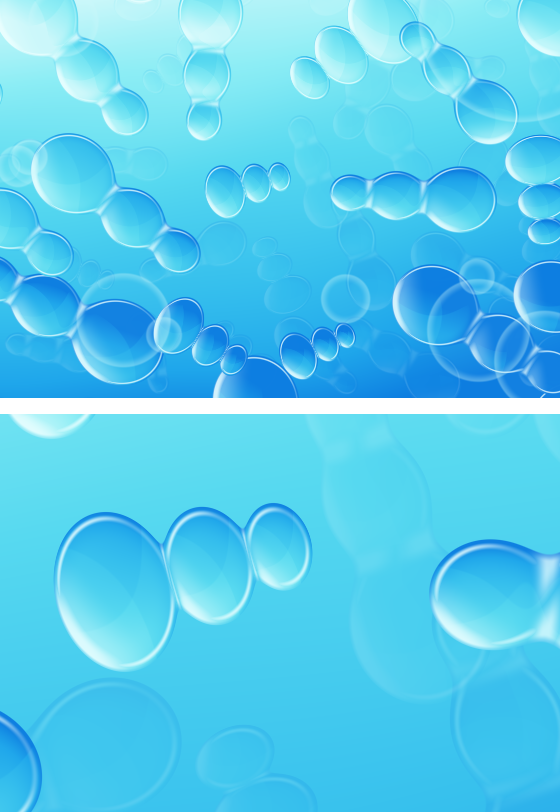
Top, the full canvas; bottom, a detail of the centre.
Reproduce this background procedurally as a WebGL 1 fragment shader.

```glsl
precision highp float;

uniform vec2 u_resolution;

const vec3 DEEP = vec3(0.05, 0.49, 0.88);
const vec3 BLUE = vec3(0.12, 0.65, 0.92);
const vec3 AZURE = vec3(0.21, 0.75, 0.93);
const vec3 AQUA = vec3(0.34, 0.85, 0.94);
const vec3 MINT = vec3(0.55, 0.93, 0.96);
const vec3 PALE = vec3(0.80, 0.97, 0.98);
const vec3 GLEAM = vec3(0.93, 1.0, 1.0);

const float CHAIN_CELL = 0.335;    // spacing of the main chains
const float GHOST_CELL = 0.23;     // spacing of the faint chains
const float GHOST_OPACITY = 0.16;
const float SIZE_MIN = 0.18;       // largest bead, relative to the cell
const float SIZE_MAX = 0.34;
const float BEAD_SHRINK = 0.74;
const float REFRACTION = 0.30;
const float RIM_WIDTH = 0.028;
const float LINE_WIDTH = 0.0035;
const float RING_COUNT = 10.0;
const float RING_WIDTH = 0.022;
const float RING_OPACITY = 0.34;

vec4 hash4(vec2 p) {
  vec4 k = vec4(dot(p, vec2(127.1, 311.7)), dot(p, vec2(269.5, 183.3)),
                dot(p, vec2(419.2, 371.9)), dot(p, vec2(97.3, 157.1)));
  return fract(sin(k) * 43758.5);
}

// Colour ramp from deep blue (0) to pale mint (1)
vec3 waterRamp(float t) {
  vec3 c = mix(DEEP, BLUE, clamp((t - 0.01) / 0.15, 0.0, 1.0));
  c = mix(c, AZURE, clamp((t - 0.16) / 0.18, 0.0, 1.0));
  c = mix(c, AQUA, clamp((t - 0.34) / 0.24, 0.0, 1.0));
  c = mix(c, MINT, clamp((t - 0.58) / 0.24, 0.0, 1.0));
  return mix(c, PALE, clamp((t - 0.82) / 0.2, 0.0, 1.0));
}

// Brightness of the water: lit from the upper left, with slow waves
float waterLight(vec2 p) {
  float x = p.x * u_resolution.y / u_resolution.x;
  float waves = sin(p.x * 5.0 + 2.0 * sin(p.y * 4.0)) * sin(p.y * 6.0 - p.x * 3.0);
  return 0.13 + 0.88 * p.y - 0.23 * x * x + 0.025 * waves;
}

// Three tapering beads joined by an exponential smooth union.
// Returns distance, bead-relative offset (yz) and closeness to a joint.
vec4 beadChain(vec2 q, float size, float stretch, float gap, float sharpness) {
  float total = 0.0, strongest = 0.0, radius = size;
  float along = -1.3 * size * stretch;
  vec2 offset = vec2(0.0);
  for (int i = 0; i < 3; i++) {
    vec2 local = (q - vec2(along, 0.0)) / (radius * vec2(stretch, 1.0));
    float w = exp(-sharpness * radius * (length(local) - 1.0));
    total += w;
    strongest = max(strongest, w);
    offset += w * local;
    along += radius * (1.0 + BEAD_SHRINK) * stretch * gap;
    radius *= BEAD_SHRINK;
  }
  total = max(total, 1e-30);
  return vec4(-log(total) / sharpness, offset / total, 1.0 - strongest / total);
}

// Glassy shading: inverted refraction, crescent light, joint glints, thin lines
vec3 shadeGlass(vec2 p, vec2 n, float dist, float joint, vec2 lightDir, float tint) {
  float edge = 1.0 - clamp(-dist / RIM_WIDTH, 0.0, 1.0);
  float facing = dot(n, lightDir);
  float across = dot(n, vec2(-lightDir.y, lightDir.x));
  float fold = smoothstep(-0.02, 0.02, across + 0.5 * facing * facing - 0.25);
  float crease = smoothstep(-0.02, 0.02, facing - 0.35 * across * across + 0.15);
  float light = waterLight(p - n * REFRACTION) + tint;
  light += 0.05 * fold + 0.05 * crease - 0.16 * edge * edge + 0.10 * facing;
  vec3 c = waterRamp(light);
  float crescent = smoothstep(0.45, 0.92, facing) * smoothstep(0.0, 0.7, edge);
  float sheen = 0.45 * smoothstep(0.15, 1.0, facing);
  float glint = smoothstep(0.15, 0.45, joint) * smoothstep(-0.1, 0.4, abs(facing));
  float line = smoothstep(LINE_WIDTH, 0.0, abs(dist + 1.6 * LINE_WIDTH));
  float arc = line * (0.25 + 0.55 * smoothstep(0.3, 0.9, abs(across)));
  float white = max(max(0.9 * crescent, sheen), max(0.75 * glint, arc));
  c = mix(c, GLEAM, white);
  float outline = smoothstep(-LINE_WIDTH, 0.0, dist);
  return mix(c, waterRamp(light - 0.2), 0.6 * outline);
}

// Scatter chains over a staggered, jittered grid
vec3 drawChains(vec3 color, vec2 p, float cell, float seed, float opacity) {
  float aa = 0.7 / u_resolution.y;
  for (int j = -1; j <= 1; j++) {
    float row = floor(p.y / cell) + float(j);
    float shift = 0.5 * mod(row, 2.0);
    for (int i = -1; i <= 1; i++) {
      vec2 id = vec2(floor(p.x / cell - shift) + float(i), row);
      vec4 place = hash4(id + seed);
      vec4 form = hash4(id + seed + 37.0);
      vec2 center = (id + vec2(shift, 0.0) + 0.5 + 0.3 * (place.xy - 0.5)) * cell;
      float angle = 6.2832 * place.z;
      vec2 axis = vec2(cos(angle), sin(angle));
      vec2 side = vec2(-axis.y, axis.x);
      vec2 q = p - center;
      float separate = step(0.5, form.x);
      float size = cell * mix(SIZE_MIN, SIZE_MAX, form.y);
      float stretch = mix(1.1, 0.74, separate);
      float gap = mix(1.0, 0.93, separate);
      float sharpness = mix(60.0, 230.0, separate);
      vec2 local = vec2(dot(q, axis), dot(q, side));
      vec4 chain = beadChain(local, size, stretch, gap, sharpness);
      vec2 n = axis * chain.y + side * chain.z;
      float lean = 3.9 + 2.0 * (form.z - 0.5);
      vec2 lightDir = vec2(cos(lean), sin(lean));
      float tint = mix(-0.20, 0.0, place.w);
      vec3 glass = shadeGlass(p, n, chain.x, chain.w, lightDir, tint);
      float mask = smoothstep(aa, -aa, chain.x) * step(0.08, form.w);
      color = mix(color, glass, mask * opacity);
    }
  }
  return color;
}

// Faint rings of light with a crisp outer and a soft inner edge
vec3 drawRings(vec3 color, vec2 p, float aspect) {
  float aa = 1.2 / u_resolution.y;
  for (float i = 0.0; i < RING_COUNT; i++) {
    vec4 h = hash4(vec2(i, 5.0));
    float radius = mix(0.045, 0.30, h.z * h.z);
    float e = length(p - h.xy * vec2(aspect, 1.0)) - radius;
    float disc = smoothstep(aa, -aa, e);
    float band = disc * smoothstep(-RING_WIDTH, 0.0, e);
    color = mix(color, PALE, RING_OPACITY * band + 0.025 * disc);
  }
  return color;
}

void main() {
  vec2 p = gl_FragCoord.xy / u_resolution.y;
  vec3 color = waterRamp(waterLight(p));
  color = drawChains(color, p, GHOST_CELL, 71.0, GHOST_OPACITY);
  color = drawChains(color, p, CHAIN_CELL, 13.0, 0.97);
  color = drawRings(color, p, u_resolution.x / u_resolution.y);
  gl_FragColor = vec4(color, 1.0);
}
```
